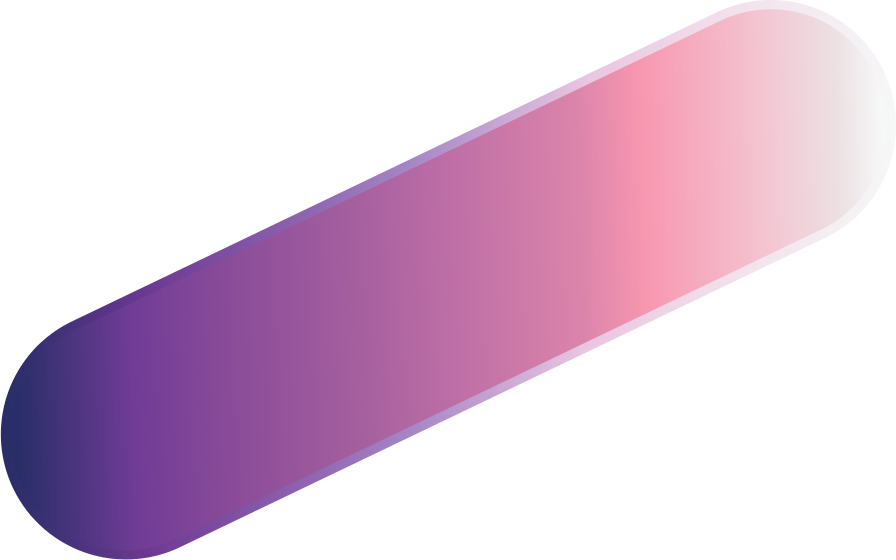
Reproduce this background procedurally as a Shadertoy shader.

```glsl
// A slanted capsule on white, shading from navy through purple and pink to pale.
// Two nested capsule distance functions make a rim and a body, each coloured by
// its own multi-stop gradient running across the canvas with a slight tilt.

#define LOWER_END vec2(0.2250, 0.2245)
#define UPPER_END vec2(1.3765, 0.7765)
#define OUTER_RADIUS 0.2235
#define RIM_WIDTH 0.0165
#define GRADIENT_TILT 0.020
#define NAVY vec3(0.16, 0.18, 0.41)
#define PURPLE vec3(0.44, 0.235, 0.59)
#define PINK vec3(0.97, 0.59, 0.69)
#define PALE vec3(0.965, 0.97, 0.97)

// Distance to the line segment joining a and b
float segmentDistance(vec2 p, vec2 a, vec2 b) {
    vec2 ap = p - a, ab = b - a;
    return length(ap - ab * clamp(dot(ap, ab) / dot(ab, ab), 0.0, 1.0));
}

// Linear progress from one gradient stop to the next
float ramp(float from, float to, float t) {
    return clamp((t - from) / (to - from), 0.0, 1.0);
}

vec3 bodyColor(float t) {
    vec3 c = mix(NAVY, PURPLE, ramp(0.015, 0.145, t));
    c = mix(c, vec3(0.545, 0.30, 0.60), ramp(0.145, 0.26, t));
    c = mix(c, vec3(0.64, 0.37, 0.62), ramp(0.26, 0.39, t));
    c = mix(c, vec3(0.74, 0.43, 0.65), ramp(0.39, 0.50, t));
    c = mix(c, vec3(0.86, 0.52, 0.67), ramp(0.50, 0.65, t));
    c = mix(c, PINK, ramp(0.65, 0.72, t));
    c = mix(c, vec3(0.955, 0.77, 0.82), ramp(0.72, 0.855, t));
    c = mix(c, vec3(0.925, 0.88, 0.89), ramp(0.855, 0.94, t));
    return mix(c, PALE, ramp(0.94, 0.99, t));
}

vec3 rimColor(float t) {
    vec3 c = mix(NAVY, vec3(0.42, 0.22, 0.57), ramp(0.01, 0.16, t));
    c = mix(c, vec3(0.56, 0.39, 0.69), ramp(0.16, 0.34, t));
    c = mix(c, vec3(0.65, 0.53, 0.77), ramp(0.34, 0.46, t));
    c = mix(c, vec3(0.91, 0.77, 0.88), ramp(0.46, 0.65, t));
    c = mix(c, vec3(0.95, 0.87, 0.92), ramp(0.65, 0.80, t));
    return mix(c, PALE, ramp(0.80, 1.0, t));
}

void mainImage(out vec4 fragColor, in vec2 fragCoord) {
    // Height-based units, centred horizontally for other aspect ratios
    vec2 p = (fragCoord - vec2(0.5 * iResolution.x, 0.0)) / iResolution.y;
    p.x += 0.8;
    float pixel = 1.0 / iResolution.y;

    // Smooth coverage of the outer and inner capsules
    float d = segmentDistance(p, LOWER_END, UPPER_END) - OUTER_RADIUS;
    float outer = clamp(0.5 - d / pixel, 0.0, 1.0);
    float inner = clamp(0.5 - (d + RIM_WIDTH) / pixel, 0.0, 1.0);

    // Body gradient leans a little; rim gradient is horizontal
    float across = p.x / 1.6;
    float leaning = across + GRADIENT_TILT * (p.y - 0.5);
    vec3 capsule = mix(rimColor(across), bodyColor(leaning), inner);
    fragColor = vec4(mix(vec3(1.0), capsule, outer), 1.0);
}
```
